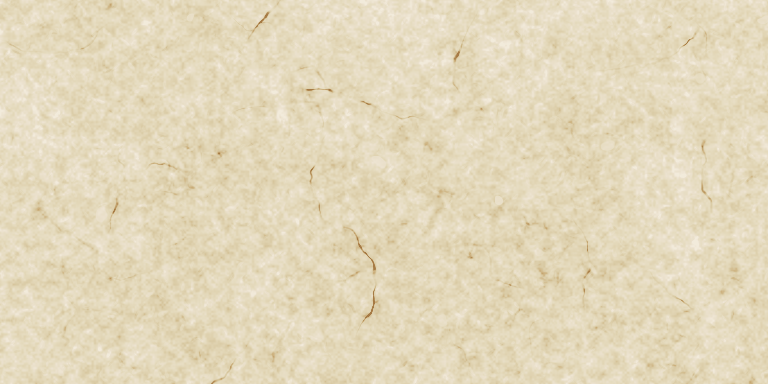
Reproduce this texture procedurally as a Shadertoy shader.

```glsl
// Cream limestone: layered value noise and tiny rotated flakes set a tone index,
// jagged broken veins, tan smudges and pale pebbles shift it, and a colour ramp
// turns the index into stone colours.

float hash(vec2 p) {
    return fract(sin(dot(p, vec2(127.1, 311.7))) * 43758.545);
}

float noise(vec2 p) {
    vec2 cell = floor(p), f = fract(p);
    f = f * f * (3.0 - 2.0 * f);
    float low = mix(hash(cell), hash(cell + vec2(1, 0)), f.x);
    float high = mix(hash(cell + vec2(0, 1)), hash(cell + vec2(1, 1)), f.x);
    return mix(low, high, f.y);
}

// Noise centred on zero, one offset per axis
vec2 wobble(vec2 p, float freq) {
    return vec2(noise(p * freq + 17.3), noise(p * freq + 71.9)) - 0.5;
}

// Coverage of scattered, randomly turned ellipses; halfSize is in cell units
float flakes(vec2 p, float freq, float density, vec2 halfSize, float soft, float seed) {
    p *= freq;
    vec2 base = floor(p);
    float cover = 0.0;
    for (int j = -1; j <= 1; j++)
    for (int i = -1; i <= 1; i++) {
        vec2 cell = base + vec2(i, j);
        vec2 key = cell + seed;
        vec2 centre = cell + vec2(hash(key + 3.1), hash(key + 7.7));
        float angle = 6.2832 * hash(key + 11.3);
        float c = cos(angle), s = sin(angle);
        vec2 q = mat2(c, -s, s, c) * (p - centre);
        q /= halfSize * mix(0.65, 1.2, hash(key + 19.9));
        float shape = 1.0 - smoothstep(1.0 - soft, 1.0 + soft, length(q));
        float present = step(hash(key + 29.3), density);
        cover = max(cover, shape * present * mix(0.5, 1.0, hash(key + 37.1)));
    }
    return cover;
}

// Bent, tapering crack with a thin core and a soft stained halo
float vein(vec2 p, vec2 centre, float angle, float halfLength, float bend, float width) {
    vec2 dir = vec2(cos(angle), sin(angle));
    vec2 d = p - centre;
    float t = dot(d, dir) / halfLength;
    float across = abs(dot(d, vec2(-dir.y, dir.x)) - bend * halfLength * t * t);
    float taper = 1.0 - smoothstep(0.5, 1.0, abs(t));
    float core = 1.0 - smoothstep(0.3 * width, 1.6 * width, across);
    return taper * (core + 0.25 * exp(-across / (4.0 * width)));
}

// One vein per jittered grid cell over the 2 by 1 slab
float veinNetwork(vec2 p) {
    const vec2 GRID = vec2(5.0, 3.0);
    float total = 0.0;
    for (int i = 0; i < 15; i++) {
        vec2 key = vec2(mod(float(i), GRID.x), floor(float(i) / GRID.x));
        vec2 jitter = vec2(hash(key + 41.7), hash(key + 53.2));
        vec2 centre = (key + jitter) / GRID * vec2(2.0, 1.0);
        float angle = 3.1416 * hash(key + 61.4);
        float halfLength = mix(0.08, 0.22, hash(key + 73.8));
        float bend = hash(key + 83.6) - 0.5;
        float strength = mix(0.45, 1.0, hash(key + 97.5));
        total = max(total, strength * vein(p, centre, angle, halfLength, bend, 0.0028));
    }
    return total;
}

// Hairlines along a noise contour, kept only in scattered patches
float hairlines(vec2 p, float freq) {
    float line = 1.0 - smoothstep(0.004, 0.03, abs(noise(p * freq + 5.0) - 0.5));
    return line * smoothstep(0.55, 0.8, noise(p * 7.0 + 31.0));
}

// Index -1 is the palest grain, 5 the darkest vein
vec3 stoneColour(float tone) {
    vec3 ramp[7] = vec3[7](
        vec3(0.95, 0.92, 0.86), vec3(0.92, 0.88, 0.80), vec3(0.90, 0.86, 0.75),
        vec3(0.88, 0.83, 0.70), vec3(0.85, 0.79, 0.64), vec3(0.80, 0.69, 0.49),
        vec3(0.65, 0.48, 0.27));
    float x = clamp(tone + 1.0, 0.0, 5.999);
    int k = int(x);
    return mix(ramp[k], ramp[k + 1], fract(x));
}

void mainImage(out vec4 fragColor, in vec2 fragCoord) {
    vec2 p = fragCoord / iResolution.y;
    vec2 rough = p + 0.012 * wobble(p, 45.0);
    vec2 jagged = p + 0.06 * wobble(p, 8.0) + 0.022 * wobble(p, 25.0)
                + 0.007 * wobble(p, 70.0);

    // Clouds and grain, slightly deeper towards the bottom
    float tone = 1.3 + 0.5 * (0.5 - p.y);
    tone += 0.8 * (noise(p * 4.0) - 0.5);
    tone += 1.0 * (noise(jagged * 14.0 + 9.0) - 0.5);
    tone += 1.7 * (noise(rough * 42.0 + 23.0) - 0.5);
    tone += 1.9 * (noise(rough * 88.0 + 47.0) - 0.5);
    tone += 1.6 * (noise(p * 170.0 + 13.0) - 0.5);

    // Pale and tan fragments
    tone -= 0.9 * flakes(rough, 38.0, 0.5, vec2(0.42, 0.19), 0.3, 2.0);
    tone += 1.0 * flakes(rough, 30.0, 0.28, vec2(0.32, 0.11), 0.4, 130.0);
    float smudge = flakes(jagged, 12.0, 0.16, vec2(0.24, 0.13), 0.7, 260.0);
    tone += 2.2 * smudge * noise(p * 75.0 + 3.0);

    // Broken veins and pale pebbles
    float unbroken = mix(0.2, 1.0, smoothstep(0.3, 0.65, noise(p * 22.0 + 63.0)));
    tone += 3.6 * unbroken * veinNetwork(jagged);
    tone += 1.3 * unbroken * hairlines(jagged, 9.0);
    float pebble = flakes(rough, 5.0, 0.1, vec2(0.085, 0.065), 0.15, 390.0);
    tone = mix(tone, -0.5, 0.85 * pebble);

    fragColor = vec4(stoneColour(tone), 1.0);
}
```
